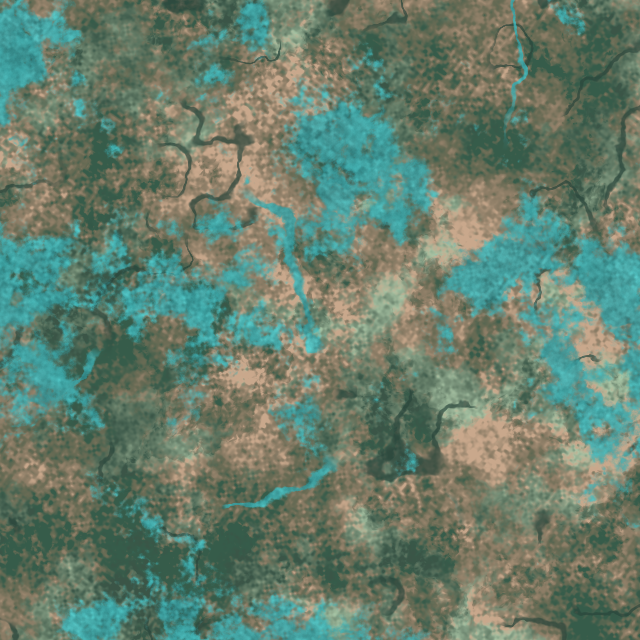
Give the GLSL for this texture, as a WebGL 1 fragment shader.

```glsl
precision highp float;
// Weathered copper patina: mottled tan and dark green with turquoise blooms, runs and cracks.
uniform vec2 u_resolution;

// Palette
const vec3 DEEP_GREEN = vec3(0.21, 0.36, 0.29);
const vec3 OLIVE = vec3(0.41, 0.42, 0.33);
const vec3 BROWN = vec3(0.55, 0.49, 0.40);
const vec3 TAN = vec3(0.79, 0.66, 0.55);
const vec3 SAGE = vec3(0.41, 0.56, 0.47);
const vec3 TURQUOISE = vec3(0.23, 0.65, 0.66);
const vec3 CRACK = vec3(0.16, 0.27, 0.23);

// Feature frequencies, in cycles per canvas
const float CLOUD_SCALE = 6.5;
const float SAGE_SCALE = 10.0;
const float BLOOM_SCALE = 5.4;
const float BLOTCH_SCALE = 12.0;
const float CRACK_SCALE = 15.0;
const float RUN_SCALE = 3.2;
const float GRAIN_SCALE = 200.0;

// Strengths
const float OCTAVE_GAIN = 0.67;
const float WARP = 0.05;
const float TONE_CONTRAST = 1.9;
const float GRAIN_STRENGTH = 0.95;
const float CRACK_WIDTH = 0.055;
const float RUN_WIDTH = 0.012;

float hash(vec2 p) {
  return fract(sin(dot(p, vec2(127.1, 311.7))) * 43758.5453);
}

float noise(vec2 p) {
  vec2 cell = floor(p);
  vec2 f = fract(p);
  f = f * f * (3.0 - 2.0 * f);
  float low = mix(hash(cell), hash(cell + vec2(1.0, 0.0)), f.x);
  float high = mix(hash(cell + vec2(0.0, 1.0)), hash(cell + vec2(1.0, 1.0)), f.x);
  return mix(low, high, f.y);
}

// Rotated octaves, normalised to 0..1
float fbm(vec2 p) {
  float sum = 0.0;
  float total = 0.0;
  float weight = 1.0;
  for (int i = 0; i < 6; i++) {
    sum += weight * noise(p);
    total += weight;
    weight *= OCTAVE_GAIN;
    p = mat2(1.6, 1.2, -1.2, 1.6) * p + 7.3;
  }
  return sum / total;
}

// Thin line where a noise field crosses its middle value
float vein(float field, float width) {
  return 1.0 - smoothstep(width * 0.35, width, abs(field - 0.5));
}

vec3 metalRamp(float t) {
  vec3 color = mix(DEEP_GREEN, OLIVE, smoothstep(0.06, 0.42, t));
  color = mix(color, BROWN, smoothstep(0.38, 0.64, t));
  return mix(color, TAN, smoothstep(0.60, 0.98, t));
}

void main() {
  vec2 uv = gl_FragCoord.xy / min(u_resolution.x, u_resolution.y);
  vec2 drift = vec2(fbm(uv * 7.0 + 11.0), fbm(uv * 7.0 + 47.0)) - 0.5;
  vec2 p = uv + WARP * drift;
  vec2 jitter = vec2(noise(uv * 44.0), noise(uv * 44.0 + 61.0)) - 0.5;
  vec2 ragged = p + 0.014 * jitter;

  // Stippled grain on two turned grids, stronger in some areas
  vec2 turned = mat2(0.8, 0.6, -0.6, 0.8) * uv * GRAIN_SCALE;
  vec2 counterTurned = mat2(0.9, -0.44, 0.44, 0.9) * uv * GRAIN_SCALE * 0.57;
  float grain = 0.6 * noise(turned) + 0.4 * noise(counterTurned + 19.0) - 0.5;
  float stipple = mix(0.5, 1.1, smoothstep(0.3, 0.7, fbm(uv * 9.0 + 83.0)));
  grain *= stipple * GRAIN_STRENGTH;

  // Clouded metal with dark blotches
  float tone = 0.53 + TONE_CONTRAST * (fbm(p * CLOUD_SCALE + 3.0) - 0.5) + grain;
  tone -= 0.32 * smoothstep(0.57, 0.67, fbm(p * BLOTCH_SCALE + 29.0));
  vec3 color = metalRamp(tone);

  // Green film, broken up by the grain
  float film = smoothstep(0.46, 0.66, fbm(ragged * SAGE_SCALE + 71.0) - 0.25 * grain);
  color = mix(color, SAGE * (0.58 + 0.80 * clamp(tone, 0.0, 1.1)), 0.72 * film);

  // Short jagged cracks
  float crackGate = smoothstep(0.60, 0.74, noise(p * 11.0 + 37.0));
  float crack = vein(noise(ragged * CRACK_SCALE + 53.0), CRACK_WIDTH);
  color = mix(color, CRACK, 0.7 * crack * crackGate);

  // Turquoise blooms with ragged, translucent edges
  float fleck = fbm(uv * 34.0 + 5.0) - 0.5;
  float bloom = fbm(ragged * BLOOM_SCALE + 97.0) + 0.25 * fleck + 0.10 * grain;
  float bloomCover = 0.88 * smoothstep(0.555, 0.675, bloom);

  // Narrow runs of solid turquoise, uneven in width
  float runGate = smoothstep(0.64, 0.72, noise(p * 5.0 + 13.0));
  float runWidth = RUN_WIDTH * (1.0 + 2.5 * fleck);
  float run = vein(noise(ragged * RUN_SCALE + 23.0), runWidth) * runGate;
  float cover = max(bloomCover, 0.88 * run);
  color = mix(color, TURQUOISE * (0.97 + 0.45 * grain + 0.5 * fleck), cover);

  gl_FragColor = vec4(clamp(color, 0.0, 1.0), 1.0);
}
```
